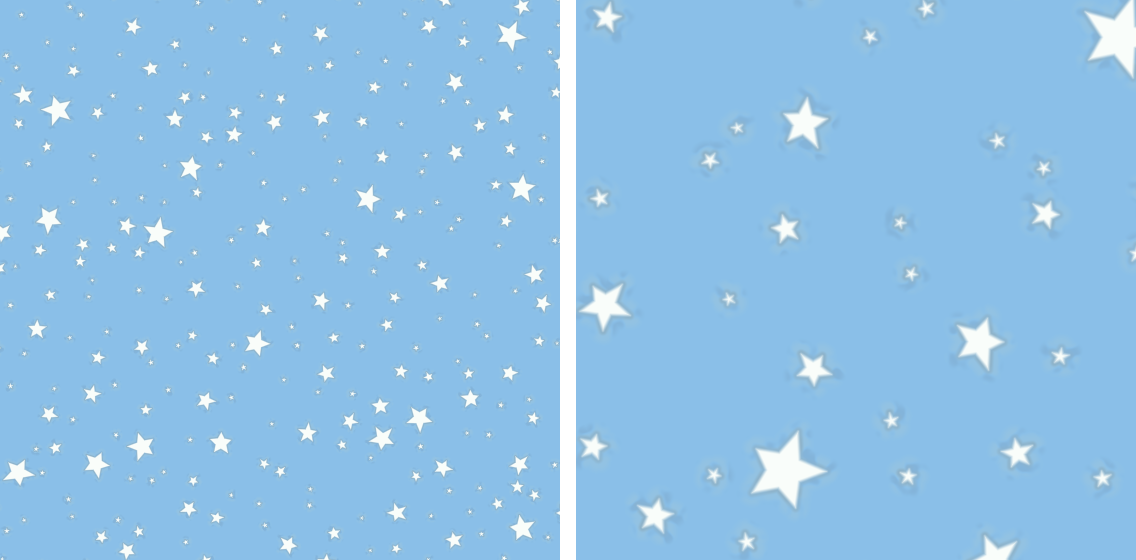
Left, the full canvas; right, a detail of the centre.
Give the GLSL for this pattern, as a WebGL 1 fragment shader.

```glsl
precision highp float;
uniform vec2 u_resolution;

#define CELLS 16.0      // star cells across the canvas
#define TILT 0.4        // lattice rotation in radians
#define DRIFT 0.5       // noise shift of the stars, in cells
#define SOFTNESS 0.0014 // half width of a star edge
#define HALO_WIDTH 0.010
#define RIM_WIDTH 0.0036
#define SKY vec3(0.540, 0.750, 0.910)
#define HALO_WARM vec3(0.575, 0.762, 0.888)
#define HALO_COOL vec3(0.515, 0.705, 0.855)
#define RIM_GREY vec3(0.555, 0.700, 0.790)
#define STAR_WHITE vec3(0.975, 0.992, 0.980)

const float SECTOR = 1.2566371; // one fifth of a turn

vec2 hash2(vec2 p) {
  vec2 q = vec2(dot(p, vec2(127.1, 311.7)), dot(p, vec2(269.5, 183.3)));
  return fract(sin(q) * 43758.545);
}

float gradientNoise(vec2 p) {
  vec2 i = floor(p), f = fract(p);
  vec2 u = f * f * (3.0 - 2.0 * f);
  vec2 e = vec2(1.0, 0.0);
  float a = dot(hash2(i) * 2.0 - 1.0, f);
  float b = dot(hash2(i + e.xy) * 2.0 - 1.0, f - e.xy);
  float c = dot(hash2(i + e.yx) * 2.0 - 1.0, f - e.yx);
  float d = dot(hash2(i + e.xx) * 2.0 - 1.0, f - e.xx);
  return mix(mix(a, b, u.x), mix(c, d, u.x), u.y);
}

// Signed distance to a five-pointed star with slightly uneven arms
float starDistance(vec2 p, float radius, float turn, vec2 seed) {
  float angle = atan(p.y, p.x) + turn;
  float sector = floor(angle / SECTOR + 0.5);
  float folded = abs(angle - sector * SECTOR);
  float uneven = hash2(seed + 7.3 * mod(sector, 5.0)).x;
  vec2 q = length(p) * vec2(cos(folded), sin(folded));
  vec2 tip = vec2(radius * mix(0.84, 1.1, uneven), 0.0);
  vec2 notch = 0.45 * radius * vec2(cos(0.5 * SECTOR), sin(0.5 * SECTOR));
  vec2 edge = notch - tip, r = q - tip;
  float along = clamp(dot(r, edge) / dot(edge, edge), 0.0, 1.0);
  return length(r - edge * along) * sign(dot(r, vec2(edge.y, -edge.x)));
}

// Each 4 by 4 block ranks its cells: one large star, a few medium and small, many tiny
float starRadius(vec2 cell) {
  vec2 block = floor(cell / 4.0);
  vec2 inner = cell - 4.0 * block;
  vec2 h = hash2(block + 31.7);
  float stride = 3.0 + 2.0 * floor(h.x * 6.0);
  float rank = mod((inner.x + 4.0 * inner.y) * stride + floor(h.y * 16.0), 16.0);
  vec2 v = hash2(cell + 5.9);
  rank += step(0.5, rank) * v.y;
  if (rank < 0.5) return mix(0.0225, 0.0280, v.x);
  if (rank < 3.5) return mix(0.0140, 0.0178, v.x);
  if (rank < 7.5) return mix(0.0085, 0.0122, v.x);
  return mix(0.0030, 0.0052, v.x);
}

// Distance to the nearest star, in canvas units
float starField(vec2 uv) {
  float c = cos(TILT), s = sin(TILT);
  vec2 p = mat2(c, s, -s, c) * uv * CELLS;
  vec2 home = floor(p);
  float nearest = 9.0;
  for (int y = -1; y <= 1; y++) {
    for (int x = -1; x <= 1; x++) {
      vec2 cell = home + vec2(float(x), float(y));
      float radius = starRadius(cell) * CELLS;
      vec2 room = (hash2(cell) * 2.0 - 1.0) * max(0.5 - radius, 0.0);
      vec2 drift = vec2(gradientNoise(cell * 0.27), gradientNoise(cell * 0.27 + 40.0));
      vec2 center = cell + 0.5 + room + DRIFT * drift;
      float turn = 6.2831853 * hash2(cell + 17.1).x;
      nearest = min(nearest, starDistance(p - center, radius, turn, cell));
    }
  }
  return nearest / CELLS;
}

void main() {
  vec2 uv = gl_FragCoord.xy / u_resolution.y;
  float d = starField(uv);
  float mottle = gradientNoise(uv * 130.0);

  // Mottled halo, then a thin grey rim
  float halo = 1.0 - smoothstep(0.4 * HALO_WIDTH, HALO_WIDTH, d);
  vec3 color = mix(SKY, HALO_WARM, halo * smoothstep(-0.15, 0.1, mottle));
  color = mix(color, HALO_COOL, halo * smoothstep(0.05, 0.3, -mottle));
  float rim = 1.0 - smoothstep(0.3 * RIM_WIDTH, RIM_WIDTH, d);
  color = mix(color, RIM_GREY, rim * clamp(0.75 + mottle, 0.0, 1.0));

  // Star bodies
  float soft = max(SOFTNESS, 0.7 / u_resolution.y);
  color = mix(color, STAR_WHITE, 1.0 - smoothstep(-soft, soft, d));
  gl_FragColor = vec4(color, 1.0);
}
```
